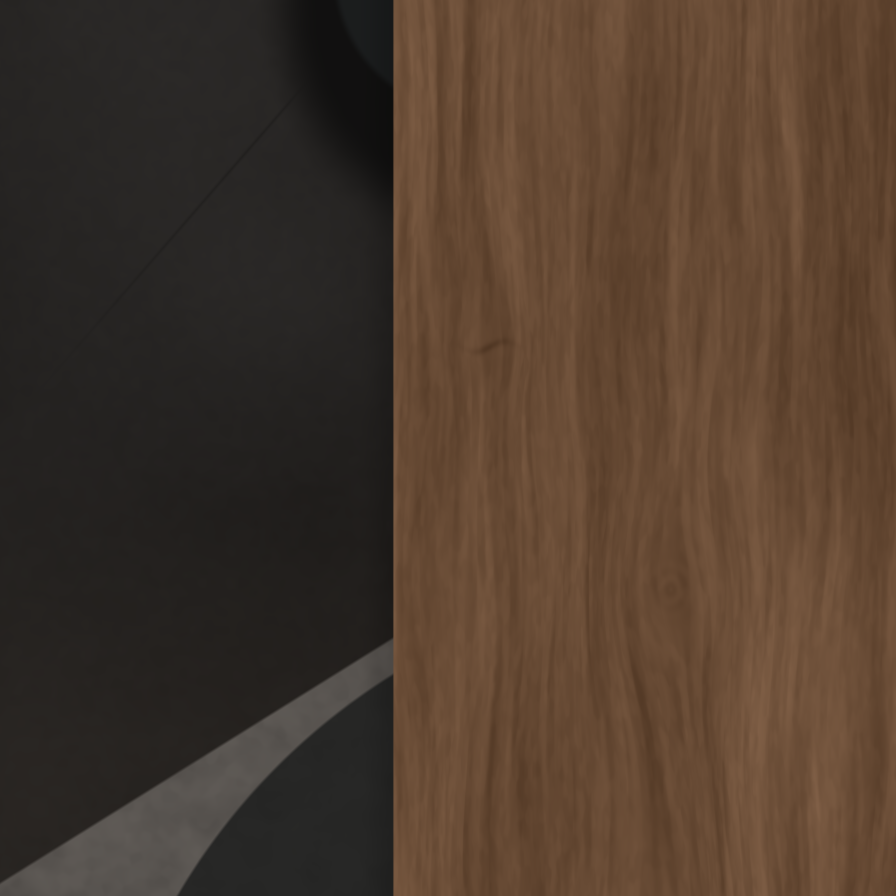
This texture is drawn by a WebGL 1 fragment shader. Its source:

```glsl
precision highp float;
// Vertical wood panel beside a dark stone floor with a pale wedge and soft round shadows.
uniform vec2 u_resolution;

#define PANEL_EDGE 0.439
#define WOOD_DARK vec3(0.285, 0.190, 0.118)
#define WOOD_LIGHT vec3(0.480, 0.355, 0.260)
#define FLOOR_DARK vec3(0.112, 0.104, 0.098)
#define FLOOR_LIGHT vec3(0.178, 0.170, 0.164)
#define PALE_STONE vec3(0.345, 0.328, 0.312)
#define DISC_COLOR vec3(0.150, 0.150, 0.146)
#define SHADOW_COLOR vec3(0.055, 0.053, 0.052)
#define GRAIN_GAIN 0.95

float hash(vec2 cell) {
  vec3 h = fract(vec3(cell.xyx) * 0.1031);
  h += dot(h, h.yzx + 33.33);
  return fract((h.x + h.y) * h.z);
}

// Smooth cellular noise: blends the random tones of nearby cell points
float cellular(vec2 p) {
  vec2 base = floor(p);
  float total = 0.0, weights = 0.0;
  for (int j = -1; j <= 1; j++) {
    for (int i = -1; i <= 1; i++) {
      vec2 cell = base + vec2(float(i), float(j));
      vec2 d = cell + vec2(hash(cell + 17.3), hash(cell + 59.1)) - p;
      float w = exp(-5.0 * dot(d, d));
      total += w * hash(cell);
      weights += w;
    }
  }
  return total / weights;
}

// Soft elliptical spot, 1 at its centre
float spot(vec2 p, vec2 center, vec2 size) {
  vec2 d = (p - center) / size;
  return exp(-dot(d, d));
}

// Antialiased coverage of the negative side of a distance
float cover(float dist, float softness) {
  return 1.0 - smoothstep(-softness, softness, dist);
}

vec3 wood(vec2 p) {
  // Bend the fibres around two knots and along slow waves
  vec2 knotA = vec2(0.547, 0.613), knotB = vec2(0.749, 0.342);
  vec2 q = p;
  q.x -= 0.45 * (p.x - knotA.x) * spot(p, knotA, vec2(0.035, 0.045));
  q.x -= 0.65 * (p.x - knotB.x) * spot(p, knotB, vec2(0.060, 0.100));
  q.x += 0.006 * sin(6.0 * p.y + 15.0 * p.x) + 0.003 * sin(17.0 * p.y - 23.0 * p.x);
  q.x += 0.07 * (p.y - 0.3) * spot(p, vec2(0.46, 0.25), vec2(0.045, 0.32));
  q.x += 0.12 * (p.y - 0.3) * spot(p, vec2(0.77, 0.05), vec2(0.05, 0.22));

  // Fibres from broad to fine
  float grain = 0.36 * (cellular(q * vec2(24.0, 1.8)) - 0.5);
  grain += 0.34 * (cellular(q * vec2(75.0, 4.0) + 7.0) - 0.5);
  grain += 0.30 * (cellular(q * vec2(170.0, 11.0) + 31.0) - 0.5);
  grain += 0.16 * (cellular(q * vec2(240.0, 60.0) + 83.0) - 0.5);

  // Long dark and light bands
  float tone = 0.64 + GRAIN_GAIN * grain;
  tone -= 0.26 * spot(q, vec2(0.525, 0.68), vec2(0.026, 0.27));
  tone -= 0.20 * spot(q, vec2(0.765, 0.68), vec2(0.030, 0.30));
  tone -= 0.22 * spot(q, vec2(0.705, 0.16), vec2(0.022, 0.24));
  tone -= 0.14 * spot(q, vec2(0.910, 0.48), vec2(0.055, 0.14));
  tone -= 0.16 * spot(q, vec2(0.965, 0.75), vec2(0.045, 0.35));
  tone -= 0.12 * spot(q, vec2(0.525, 0.10), vec2(0.015, 0.22));
  tone += 0.12 * spot(q, vec2(0.605, 0.70), vec2(0.045, 0.45));
  tone += 0.14 * spot(q, vec2(0.885, 0.20), vec2(0.050, 0.22));
  tone += 0.10 * spot(q, vec2(0.865, 0.90), vec2(0.040, 0.25));

  // Knot marks
  float arc = p.y - knotA.y - 0.006 * sin(95.0 * (p.x - knotA.x));
  tone -= 0.30 * exp(-arc * arc / 0.00002) * spot(p, knotA, vec2(0.024, 0.03));
  float ring = length((p - knotB) * vec2(1.0, 0.75));
  tone -= 0.14 * (0.5 + 0.5 * sin(ring * 480.0)) * spot(p, knotB, vec2(0.025, 0.025));
  tone += 0.12 * exp(-pow((p.x - PANEL_EDGE - 0.002) / 0.003, 2.0));
  return mix(WOOD_DARK, WOOD_LIGHT, clamp(tone, 0.0, 1.1));
}

vec3 stoneFloor(vec2 p, float px) {
  // Broad light across the slab
  float light = 0.30 + 0.50 * spot(p, vec2(0.18, 0.95), vec2(0.25, 0.36));
  light += 0.28 * spot(p, vec2(0.02, 0.08), vec2(0.24, 0.30));
  light += 0.22 * spot(p, vec2(0.34, 0.67), vec2(0.15, 0.12));
  light -= 0.16 * spot(p, vec2(0.36, 0.43), vec2(0.20, 0.15));
  light += 0.10 * (cellular(p * 90.0) - 0.5) + 0.10 * (cellular(p * 13.0) - 0.5);
  vec3 color = mix(FLOOR_DARK, FLOOR_LIGHT, light);
  color += vec3(0.008, 0.002, -0.004) * (1.0 - smoothstep(0.1, 0.6, p.y));

  // Diagonal joint
  float joint = dot(p - vec2(0.326, 0.889), vec2(0.755, -0.656));
  float jointFade = smoothstep(0.0, 0.25, p.x) * cover(p.x - 0.33, 0.02);
  color *= 1.0 - 0.24 * jointFade * cover(abs(joint) - 0.001, 0.0015 + px);

  // Round object and its shadow at the top
  float shadow = length((p - vec2(0.52, 1.0)) / vec2(0.21, 0.255)) - 0.96;
  color = mix(color, SHADOW_COLOR, 0.88 * cover(shadow, 0.17));
  float body = length(p - vec2(0.53, 1.03)) - 0.156;
  color = mix(color, vec3(0.105, 0.112, 0.114), cover(body, 0.004 + px));

  // Pale wedge, then the large disc over it
  float wedge = (p.y - 0.014 - 0.624 * p.x) * 0.848;
  float mottle = 0.7 * cellular(p * 32.0) + 0.3 * cellular(p * 95.0);
  vec3 pale = PALE_STONE * (0.90 + 0.20 * mottle);
  color = mix(color, pale, cover(wedge, 0.001 + px));
  float disc = length(p - vec2(0.819, -0.364)) - 0.72;
  color = mix(color, DISC_COLOR * (0.96 + 0.08 * mottle), cover(disc, 0.001 + px));
  return color * (1.0 - 0.15 * smoothstep(0.40, PANEL_EDGE, p.x));
}

void main() {
  vec2 p = gl_FragCoord.xy / u_resolution;
  float px = 1.0 / u_resolution.y;
  float panel = cover(PANEL_EDGE - p.x, px);
  gl_FragColor = vec4(mix(stoneFloor(p, px), wood(p), panel), 1.0);
}
```
